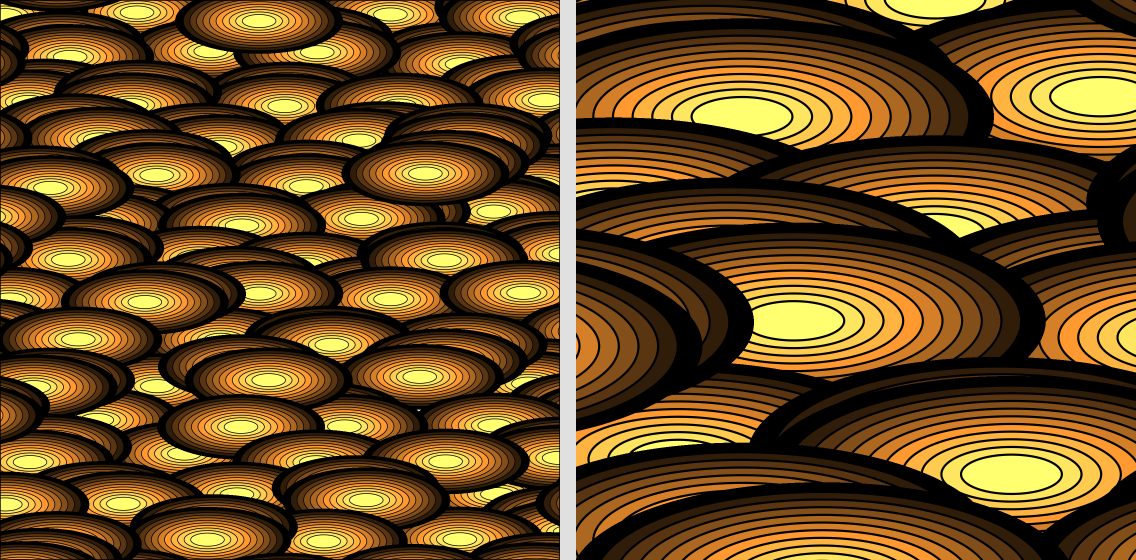
Left: the whole. Right: its middle third, enlarged.
Write a Shadertoy shader that draws this pattern.

```glsl
// Overlapping flat ellipses with contour rings glowing from dark brown to yellow.

vec3 hash3(vec2 p) {
    vec3 q = fract(vec3(p.xyx) * vec3(0.1031, 0.1030, 0.0973) + 0.37);
    q += dot(q, q.yxz + 33.33);
    return fract((q.xxy + q.yzz) * q.zyx);
}

// Yellow core fading to orange, then darkening outwards
vec3 ringColor(float ring) {
    vec3 yellow = vec3(1.0, 1.0, 0.44);
    vec3 orange = vec3(1.0, 0.60, 0.19);
    vec3 hot = mix(yellow, orange, min(ring / 4.0, 1.0));
    return hot * (1.0 - 0.163 * max(ring - 4.0, 0.0));
}

// Shades one ellipse; q is the offset from its centre in units of its radii
vec3 shadeEllipse(vec2 q, vec2 radii, float pixel) {
    const float core = 0.2, spacing = 0.078, lineWidth = 0.0013;
    float r = length(q);
    float slope = length(q / radii) / max(r, 0.001);
    float level = (r - core) / spacing;
    float ring = clamp(ceil(level), 0.0, 9.0);
    float contour = clamp(floor(level + 0.5), 0.0, 9.0);

    // Thin contour line and thick black rim, measured in canvas units
    float lineDist = abs(level - contour) * spacing / slope;
    float line = clamp(0.5 + (0.5 * lineWidth - lineDist) / pixel, 0.0, 1.0);
    float rim = clamp(0.5 + (r - 0.902) / (slope * pixel), 0.0, 1.0);
    return ringColor(ring) * (1.0 - max(line, rim));
}

// Finds the frontmost ellipse covering p
vec3 scene(vec2 p, float pixel) {
    const vec2 pitch = vec2(0.23, 0.0715);
    const vec2 radii = vec2(0.15, 0.0585);
    float baseRow = floor(p.y / pitch.y);
    float front = -1000.0;
    vec2 hit = vec2(2.0);

    for (int j = -1; j <= 1; j++) {
        float row = baseRow + float(j);
        float shift = row * 0.42;
        float baseCol = floor(p.x / pitch.x - shift);
        for (int i = -1; i <= 1; i++) {
            float col = baseCol + float(i);
            vec3 rnd = hash3(vec2(col, row) + 71.0);
            vec3 twin = hash3(vec2(col, row) + 193.0);
            vec2 center = (vec2(col + shift, row) + 0.5) * pitch;
            center += (rnd.xy - 0.5) * vec2(0.06, 0.03);
            // Lower and left ellipses tend to lie in front
            float order = 2.2 * rnd.z - row - 2.0 * center.x;

            // Some ellipses hide a second one just above and behind
            for (int k = 0; k < 2; k++) {
                vec2 q = (p - center) / radii;
                bool present = k == 0 || twin.z < 0.55;
                if (present && dot(q, q) < 1.0 && order > front) {
                    front = order;
                    hit = q;
                }
                center += vec2((twin.x - 0.5) * 0.1, 0.01 + 0.018 * twin.y);
                order -= 0.1;
            }
        }
    }
    return front > -999.0 ? shadeEllipse(hit, radii, pixel) : vec3(1.0);
}

void mainImage(out vec4 fragColor, in vec2 fragCoord) {
    const int samples = 3;
    float scale = min(iResolution.x, iResolution.y);
    float pixel = 1.0 / (scale * float(samples));

    // Supersampling smooths the outlines
    vec3 color = vec3(0.0);
    for (int y = 0; y < samples; y++) {
        for (int x = 0; x < samples; x++) {
            vec2 offset = (vec2(x, y) + 0.5) / float(samples) - 0.5;
            color += scene((fragCoord + offset) / scale, pixel);
        }
    }
    color /= float(samples * samples);

    // Hairline frame around the canvas
    vec2 edge = min(fragCoord, iResolution.xy - fragCoord) / scale;
    float frame = clamp(0.5 + (0.0013 - min(edge.x, edge.y)) * scale, 0.0, 1.0);
    fragColor = vec4(color * (1.0 - frame), 1.0);
}
```
